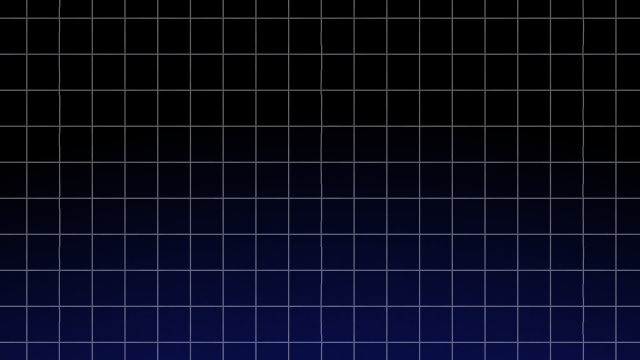
Reproduce this pattern procedurally as a Shadertoy shader.

```glsl
// Grid, as fractions of the canvas
const vec2  SPACING     = vec2(0.05114, 0.10005);
const vec2  FIRST_LINE  = vec2(0.0419, 0.0490);
// Line sizes, as fractions of the canvas height
const float LINE_WIDTH  = 0.0026;
const float LINE_BLUR   = 0.0036;
const vec3  LINE_COLOR  = vec3(0.55, 0.55, 0.57);
// Wear along the lines
const float WEAR_LENGTH = 0.035;
const float WEAR_AMOUNT = 0.10;
const float JOG_AMOUNT  = 0.0016;
const float JOG_PERIOD  = 8.0;
// Background glow
const vec3  NIGHT       = vec3(0.0, 0.001, 0.003);
const vec3  GLOW_COLOR  = vec3(0.034, 0.052, 0.270);
const float GLOW_CENTER = 0.53;
const float GLOW_HEIGHT = 0.68;
const float GLOW_CURVE  = 0.50;
const float GRAIN       = 0.05;
const float GRAIN_CELLS = 72.0;

float hash(vec2 p) {
    vec3 q = fract(vec3(p.xyx) * 0.1031);
    q += dot(q, q.yzx + 33.33);
    return fract((q.x + q.y) * q.z);
}

// Night sky lit by a broad, low arc of blue
vec3 background(vec2 uv, float aspect) {
    float side = uv.x - GLOW_CENTER;
    float level = 1.0 - (uv.y + GLOW_CURVE * side * side) / GLOW_HEIGHT;
    float glow = mix(smoothstep(-0.08, 1.0, level), max(level, 0.0), 0.75);
    float grain = hash(floor(uv * vec2(aspect, 1.0) * GRAIN_CELLS)) - 0.5;
    return NIGHT + GLOW_COLOR * glow * (1.0 + GRAIN * grain);
}

// Box-filtered coverage of a line at a given distance from its center
vec2 lineCoverage(vec2 offset, float blur) {
    vec2 upper = clamp(offset + 0.5 * LINE_WIDTH, -0.5 * blur, 0.5 * blur);
    vec2 lower = clamp(offset - 0.5 * LINE_WIDTH, -0.5 * blur, 0.5 * blur);
    return (upper - lower) / blur;
}

void mainImage(out vec4 fragColor, in vec2 fragCoord) {
    vec2 uv = fragCoord / iResolution.xy;
    float aspect = iResolution.x / iResolution.y;
    float blur = max(LINE_BLUR, 1.0 / iResolution.y);

    // Nearest vertical (x) and horizontal (y) line
    vec2 cell = (uv - FIRST_LINE) / SPACING;
    vec2 id = floor(cell + 0.5);
    vec2 offset = (cell - id) * SPACING * vec2(aspect, 1.0);

    // Uneven strength along each line, and small jogs in every eighth upright
    vec2 piece = floor(uv.yx * vec2(1.0, aspect) / WEAR_LENGTH);
    vec2 noise = vec2(hash(vec2(id.x + 7.0, piece.x)),
                      hash(vec2(id.y + 61.0, piece.y)));
    float jogged = 1.0 - step(0.5, mod(id.x - 1.0, JOG_PERIOD));
    offset.x += jogged * JOG_AMOUNT * (noise.x - 0.5);

    vec2 strength = lineCoverage(offset, blur) * (1.0 - WEAR_AMOUNT * noise);
    float line = max(strength.x, strength.y);

    vec3 color = background(uv, aspect);
    color = mix(color, LINE_COLOR + 0.4 * color, line);
    fragColor = vec4(color, 1.0);
}
```
